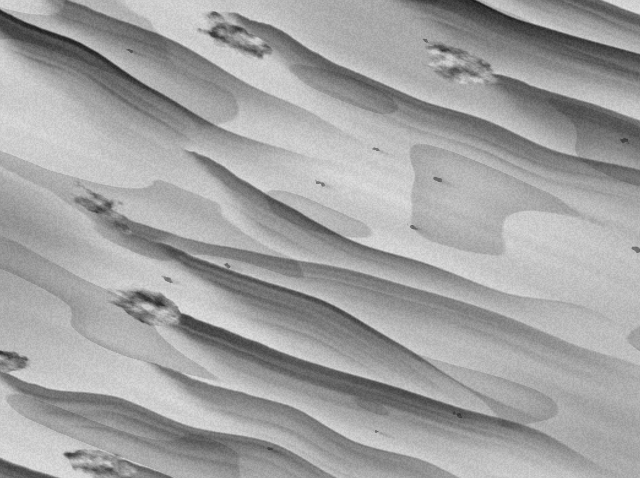
A Shadertoy shader for this texture:

```glsl
// Wind-carved sand in grey: crisp crests run down to the right, each with a
// bright top and a deep, layered lee side that fades into the next slope.
// Ridges are painted back to front, then damp sheets, pebbles and grain.

const float RIDGE_COUNT = 14.0;
const float RIDGE_SPACING = 0.103;
const float WIND_ANGLE = 0.38;
const float SAND_TONE = 0.80;
const float CREST_TONE = 0.85;
const float EDGE = 0.003;

float hash(vec2 p) {
    vec3 q = fract(p.xyx * vec3(0.1031, 0.1030, 0.0973));
    q += dot(q, q.yzx + 33.33);
    return fract((q.x + q.y) * q.z);
}

float noise(vec2 p) {
    vec2 cell = floor(p), f = fract(p);
    f = f * f * (3.0 - 2.0 * f);
    return mix(mix(hash(cell), hash(cell + vec2(1, 0)), f.x),
               mix(hash(cell + vec2(0, 1)), hash(cell + vec2(1, 1)), f.x), f.y);
}

float fbm(vec2 p) {
    float sum = 0.0, amp = 0.5;
    for (int i = 0; i < 4; i++) {
        sum += amp * noise(p);
        p = mat2(1.6, 1.2, -1.2, 1.6) * p + 7.3;
        amp *= 0.5;
    }
    return sum;
}

// Axes along (x) and across (y) the wind
vec2 toWind(vec2 p, float angle) {
    float c = cos(angle), s = sin(angle);
    return vec2(c * p.x - s * p.y, s * p.x + c * p.y);
}

// Wind axis at which a line across the wind enters the canvas
float entryPoint(float across) {
    return max(-0.40 * across, 2.50 * across - 2.70);
}

// Broad shaded swathes and faint wind streaks
float openSand(vec2 w) {
    float swathe = smoothstep(0.45, 0.9, noise(w * vec2(1.4, 5.0) + 2.4));
    float tone = SAND_TONE * (1.0 - 0.24 * swathe);
    tone += 0.06 * (noise(w * vec2(2.2, 20.0)) - 0.5);
    return tone + 0.04 * (noise(w * vec2(4.0, 60.0)) - 0.5);
}

// Rough broken crust lit from the upper left
float crust(float tone, vec2 w, vec2 centre, vec2 size) {
    float rough = fbm(w * vec2(17.0, 28.0));
    float reach = length((w - centre) / size) + 1.5 * (rough - 0.47);
    float mask = 1.0 - smoothstep(0.75, 0.98, reach);
    vec2 q = w * vec2(22.0, 46.0);
    float relief = fbm(q + vec2(-0.3, 0.45)) - fbm(q);
    return mix(tone, clamp(0.55 - 1.1 * relief, 0.2, 0.8), mask);
}

// Dark at a ledge, fading with depth below it
float leeFade(float depth, float width) {
    float d = max(depth, 0.0) / width;
    return 0.75 * exp(-pow(d, 1.4)) + 0.25 * exp(-d / 2.2);
}

// Thin ledges that step out of a slope, each fading along the wind
float ledges(float along, float below, float id) {
    float sum = 0.0;
    for (float k = 1.0; k < 4.0; k++) {
        vec2 seed = vec2(id * 7.0 + k * 2.3, k * 5.0 + id);
        float drop = below - 0.019 * k - 0.024 * noise(vec2(along * 3.0, seed.x));
        float part = smoothstep(0.4, 0.7, noise(vec2(along * 3.5, seed.y)));
        sum += part * smoothstep(-EDGE, EDGE, drop) * leeFade(drop, 0.011);
    }
    return sum;
}

// One ridge: lit crest above the edge, streaked shadow below it
float ridge(float tone, float sand, vec2 w, float id) {
    float h1 = hash(vec2(id, 3.7)), h2 = hash(vec2(id, 11.2));
    float h3 = hash(vec2(id, 23.9)), h4 = hash(vec2(id, 41.4));
    float base = RIDGE_SPACING * (id + 0.5 + 0.5 * (h1 - 0.5));
    float start = entryPoint(base) + mix(-0.35, 0.42, h2);
    float span = mix(0.85, 1.5, h3);
    float along = w.x - start;

    // Tilted, curved crest, ragged near its windward head
    float ragged = exp(-max(along, 0.0) / 0.15);
    float crest = base + 0.15 * (h3 - 0.45) * (along - 0.4)
                + 0.019 * sin(w.x * 5.0 + 6.28 * h4)
                + 0.03 * (noise(vec2(w.x * 6.0, id * 5.0)) - 0.5)
                + 0.02 * ragged * (fbm(vec2(w.x * 30.0, id)) - 0.5);
    float below = crest - w.y;
    float depth = max(below, 0.0);
    float lee = smoothstep(-EDGE, EDGE, below);

    // The head narrows to a wedge, the tail thins out
    float head = along - 1.2 * depth + 0.06 * (noise(w * vec2(5.0, 30.0)) - 0.5);
    float extent = smoothstep(0.0, 0.04 + 2.2 * depth, head)
                 * (1.0 - smoothstep(0.4 * span, span, along));

    // Lit top
    float rim = exp(-max(-below, 0.0) / 0.024) * (1.0 - lee);
    tone = mix(tone, CREST_TONE, 0.75 * rim * extent);

    // Shadow with thin sand layers following the crest
    float width = mix(0.03, 0.105, h4) * (0.5 + 0.8 * extent);
    float layers = noise(vec2(w.x * 4.0, below * 150.0 + id * 9.0))
                 + noise(vec2(w.x * 3.0, below * 60.0 + id * 4.0)) - 1.0;
    float dark = mix(0.38, 0.84, h1) * leeFade(below, width) * (1.0 + 0.32 * layers);
    dark = min(dark + 0.15 * ledges(w.x, below, id), 0.86);

    // The slope covers what lies behind it
    float cover = lee * extent * exp(-depth / 0.18);
    tone = mix(tone, sand * (1.0 - dark), cover);

    // Broken crust at some heads
    if (h3 > 0.45) {
        vec2 size = vec2(0.08, 0.034) * mix(0.7, 1.2, h2);
        vec2 centre = vec2(start + 0.04, base - 0.06 * (h3 - 0.45) - 0.015);
        tone = crust(tone, w, centre, size);
    }
    return tone;
}

// Tongues of damp sand, sharp at the rim and paler inside
float dampSheet(vec2 w) {
    float field = noise(w * vec2(3.6, 15.0) + 4.6) + 0.05 * fbm(w * 14.0);
    return smoothstep(0.77, 0.79, field) * (1.0 - 0.6 * smoothstep(0.79, 1.0, field));
}

// Sparse pebbles, each with a faint wind shadow
float pebbles(vec2 w, float density) {
    vec2 cell = floor(w * density);
    vec2 jitter = vec2(hash(cell + 5.1), hash(cell + 17.3));
    vec2 d = (fract(w * density) - mix(vec2(0.25), vec2(0.65), jitter)) / density;
    float size = mix(0.003, 0.006, jitter.x);
    float shape = length(d * vec2(0.45, 1.0)) + 0.006 * (noise(w * 160.0) - 0.5);
    float stone = 1.0 - smoothstep(size * 0.4, size, shape);
    float tail = exp(-pow(d.y / size, 2.0)) * smoothstep(0.0, 0.008, d.x)
               * (1.0 - smoothstep(0.008, 0.05, d.x));
    return step(0.88, hash(cell + 31.7)) * max(0.42 * stone, 0.13 * tail);
}

void mainImage(out vec4 fragColor, in vec2 fragCoord) {
    vec2 p = fragCoord / iResolution.y;
    vec2 w = toWind(p, WIND_ANGLE);
    float sand = openSand(w);
    float tone = sand;

    // Ridges from back to front
    for (float i = RIDGE_COUNT - 1.0; i >= 0.0; i--) {
        tone = ridge(tone, sand, w, i);
    }

    // Surface details
    tone *= 1.0 - 0.15 * dampSheet(w);
    tone *= 1.0 - pebbles(w, 9.0);
    tone += 0.085 * (noise(p * 390.0) - 0.5);

    fragColor = vec4(vec3(clamp(tone, 0.1, 0.88)), 1.0);
}
```
